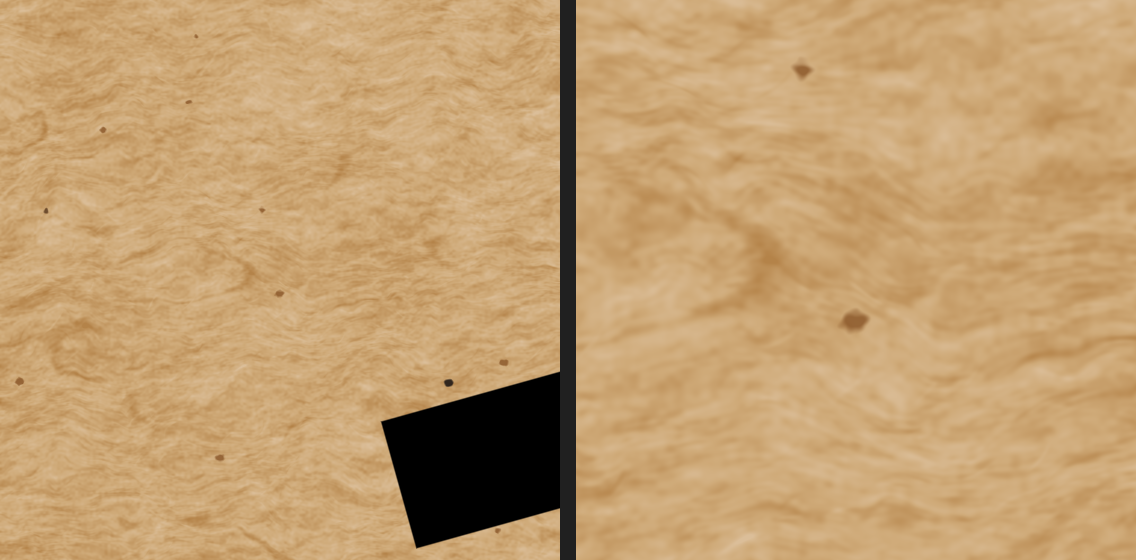
Left, the full canvas; right, a detail of the centre.
A WebGL 1 fragment shader for this texture:

```glsl
precision highp float;
// Rough tan kraft paper with a tilted black block entering from the right.
// Warped noise gives the mottling and a raking-light relief gives the pulp;
// curved fibres, creases and dark specks are scattered over it by hashed cells.

uniform vec2 u_resolution;

float hash(vec2 p) {
  vec3 q = fract(p.xyx * vec3(0.1031, 0.1030, 0.0973));
  q += dot(q, q.yzx + 33.33);
  return fract((q.x + q.y) * q.z);
}

// Smooth value noise in -1..1
float noise(vec2 p) {
  vec2 i = floor(p), f = fract(p);
  f = f * f * (3.0 - 2.0 * f);
  float low = mix(hash(i), hash(i + vec2(1.0, 0.0)), f.x);
  float high = mix(hash(i + vec2(0.0, 1.0)), hash(i + 1.0), f.x);
  return 2.0 * mix(low, high, f.y) - 1.0;
}

float fbm(vec2 p) {
  float sum = 0.0, amplitude = 1.0;
  for (int i = 0; i < 4; i++) {
    sum += amplitude * noise(p);
    p = mat2(1.92, 0.4, -0.4, 1.92) * p + 17.3;
    amplitude *= 0.5;
  }
  return sum;
}

// Short curved strands, one per cell: positive is pale, negative is dark
float fibres(vec2 p, float cells, float seed) {
  float sum = 0.0;
  vec2 g = p * cells, home = floor(g);
  for (int y = -1; y <= 1; y++) {
    for (int x = -1; x <= 1; x++) {
      vec2 cell = home + vec2(float(x), float(y));
      vec2 id = cell + seed;
      vec2 d = g - cell - vec2(hash(id + 3.1), hash(id + 7.7));
      float angle = 0.15 + 1.5 * (hash(id + 11.3) - 0.5);
      float c = cos(angle), s = sin(angle);
      d = vec2(c * d.x + s * d.y, c * d.y - s * d.x);
      d.y += (hash(id + 19.9) - 0.5) * d.x * d.x;
      float reach = mix(0.25, 0.8, hash(id + 23.5));
      float body = exp(-d.y * d.y / 0.004) * (1.0 - smoothstep(0.3 * reach, reach, abs(d.x)));
      sum += body * (hash(id + 31.7) * 2.0 - 0.9);
    }
  }
  return sum;
}

// Returns speck coverage in x and its darkness in y
vec2 specks(vec2 p, float cells) {
  vec2 g = p * cells, cell = floor(g);
  vec2 center = 0.2 + 0.6 * vec2(hash(cell + 41.0), hash(cell + 53.0));
  vec2 d = (g - cell - center) / cells;
  d += 0.0018 * vec2(noise(p * 180.0), noise(p * 180.0 + 9.0));
  float radius = mix(0.003, 0.0075, hash(cell + 67.0));
  float present = step(0.76, hash(cell + 71.0));
  float cover = 1.0 - smoothstep(radius - 0.0025, radius + 0.002, length(d * vec2(0.9, 1.1)));
  return vec2(cover * present, hash(cell + 83.0));
}

vec3 paper(vec2 p) {
  vec2 warp = vec2(noise(p * 9.0), noise(p * 9.0 + 31.0));
  vec2 q = p + 0.022 * warp + 0.005 * vec2(noise(p * 38.0), noise(p * 38.0 + 5.0));

  // Mottling from broad stains down to fine grain
  float tone = 0.3 * noise(p * 3.5 + 2.0) + 0.45 * fbm(q * vec2(11.0, 17.0));
  tone += 0.5 * noise(q * vec2(58.0, 95.0)) + 0.35 * noise(p * 190.0);
  tone -= 0.35 * (1.0 - smoothstep(0.0, 0.4, p.x));

  // Pulp relief lit from above
  vec2 stretch = vec2(17.0, 36.0);
  vec2 lean = vec2(-0.0008, 0.0018);
  tone += 1.9 * (fbm((q - lean) * stretch) - fbm((q + lean) * stretch));

  // Strands and irregular dark creases
  tone += 0.75 * fibres(q, 17.0, 0.0) + 0.5 * fibres(q, 34.0, 90.0);
  float crease = 1.0 - smoothstep(0.0, 0.13, abs(noise(q * vec2(6.0, 14.0) + 40.0)));
  tone -= 1.3 * crease * smoothstep(0.05, 0.7, noise(p * 8.0 + 60.0));

  tone = clamp(tone, -2.2, 1.7);
  vec3 color = vec3(0.812, 0.667, 0.472);
  color += min(tone, 0.0) * vec3(0.048, 0.07, 0.085);
  color += max(tone, 0.0) * vec3(0.028, 0.046, 0.075);

  vec2 speck = specks(p, 7.0);
  vec3 ink = mix(vec3(0.55, 0.35, 0.17), vec3(0.09, 0.07, 0.07), smoothstep(0.6, 0.85, speck.y));
  return mix(color, ink, 0.85 * speck.x);
}

// Signed distance to the tilted block, open towards the right
float block(vec2 p) {
  vec2 d = p - vec2(0.712, 0.134);
  vec2 along = vec2(cos(0.272), sin(0.272));
  vec2 local = vec2(dot(d, along), dot(d, vec2(-along.y, along.x)));
  return max(-local.x, abs(local.y) - 0.1175);
}

void main() {
  vec2 p = gl_FragCoord.xy / u_resolution;
  float edge = 1.0 / min(u_resolution.x, u_resolution.y);
  float outside = smoothstep(-edge, edge, block(p));
  gl_FragColor = vec4(paper(p) * outside, 1.0);
}
```
